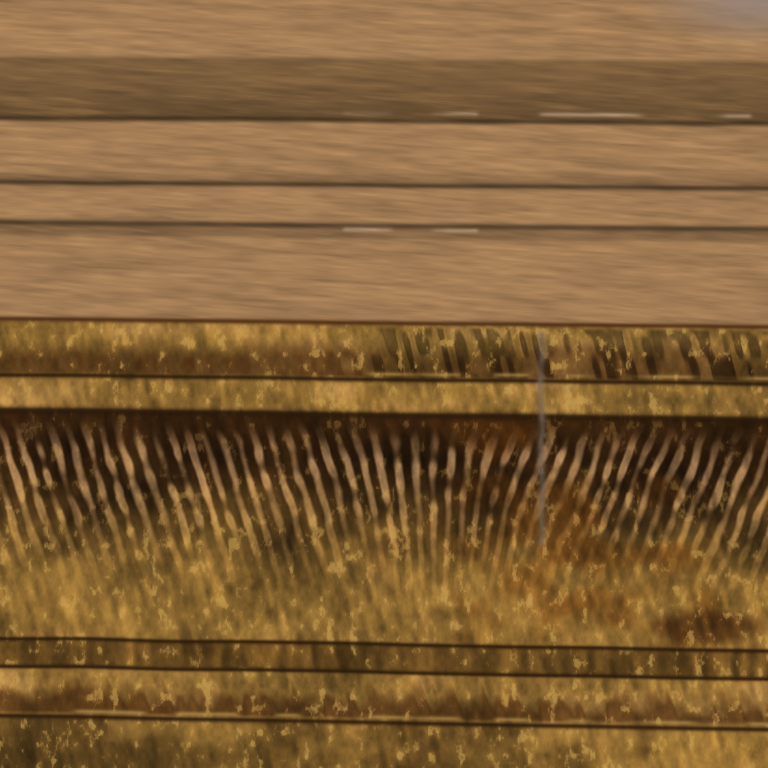
This texture is drawn by a WebGL 1 fragment shader. Its source:

```glsl
precision highp float;
// Weathered wooden moulding above a carved, gilded and ribbed frieze.
uniform vec2 u_resolution;

#define WOOD vec3(0.635, 0.485, 0.330)
#define WOOD_SHADE vec3(0.430, 0.325, 0.205)
#define GOLD vec3(0.590, 0.440, 0.205)
#define GOLD_LIGHT vec3(0.760, 0.610, 0.320)
#define UMBER vec3(0.215, 0.130, 0.055)
#define BRONZE vec3(0.400, 0.285, 0.125)
#define RIB_COUNT 46.0
#define RIB_SLANT 0.30
#define GRAIN 0.13
#define EDGE 0.004

float hash(vec2 p) {
  p = fract(p * vec2(0.1031, 0.1137));
  p += dot(p, p.yx + 33.33);
  return fract((p.x + p.y) * p.x * 17.0);
}

float noise(vec2 p) {
  vec2 i = floor(p), f = fract(p);
  f = f * f * (3.0 - 2.0 * f);
  return mix(mix(hash(i), hash(i + vec2(1, 0)), f.x),
             mix(hash(i + vec2(0, 1)), hash(i + vec2(1, 1)), f.x), f.y);
}

float fbm(vec2 p) {
  float sum = 0.0, amp = 0.53;
  for (int i = 0; i < 4; i++) {
    sum += amp * noise(p);
    p = p * 2.03 + 17.1;
    amp *= 0.5;
  }
  return sum;
}

// Soft-edged step and band along the depth axis.
float past(float d, float at) { return smoothstep(at - EDGE, at + EDGE, d); }
float band(float d, float a, float b) { return past(d, a) - past(d, b); }
float groove(float d, float at, float width) {
  float q = (d - at) / width;
  return exp(-q * q);
}

vec3 planks(vec2 p, float d) {
  float grain = fbm(vec2(p.x * 14.0 - d * 25.0, d * 150.0 - p.x * 7.0));
  float fiber = noise(vec2(p.x * 38.0, d * 260.0 - p.x * 14.0));
  vec3 col = WOOD * (0.97 + 0.05 * fbm(p * 5.0));
  // Recessed band, darker toward its lower edge
  float recess = band(d, 0.074, 0.156);
  col = mix(col, WOOD_SHADE, recess * (0.74 + 0.26 * smoothstep(0.09, 0.145, d)));
  col = mix(col, WOOD_SHADE * 1.13, recess * 0.6 * smoothstep(0.5, 0.75, grain));
  // Shadows and creases between boards
  col *= 1.0 - 0.30 * groove(d, 0.153, 0.004);
  col *= 1.0 - 0.42 * groove(d, 0.237, 0.0035);
  col *= 1.0 - 0.14 * groove(d, 0.232, 0.010);
  col *= 1.0 - 0.40 * groove(d, 0.289, 0.004);
  col *= 1.0 - 0.17 * band(d, 0.289, 0.306);
  // Worn pale chips on the recess lip and the crease
  float chips = smoothstep(0.45, 0.75, noise(vec2(p.x * 28.0, 4.0)));
  col += 0.20 * chips * groove(d, 0.144, 0.003) * smoothstep(0.3, 0.8, p.x);
  col += 0.16 * chips * groove(d, 0.294, 0.003) * band(p.x, 0.35, 0.64);
  col *= 1.0 + GRAIN * (2.2 * (grain - 0.5) + 0.8 * (fiber - 0.5));
  // Cool light in the upper right corner
  float corner = smoothstep(0.16, 0.0, length((p - vec2(1.0, 0.0)) * vec2(0.8, 2.2)));
  return mix(col, vec3(0.58, 0.52, 0.49), corner * 0.8);
}

// Slanted carved ribs, broken into short beads; the slant reverses at right.
float ribs(vec2 p, float d) {
  float lean = mix(RIB_SLANT, -0.38, smoothstep(0.42, 0.72, p.x));
  float warp = 0.017 * (fbm(p * vec2(13.0, 11.0)) - 0.5);
  float u = (p.x - lean * (d - 0.62) + warp) * RIB_COUNT;
  float ridge = 0.5 + 0.5 * cos(6.2832 * u);
  float beads = noise(vec2(floor(u + 0.5) * 3.7, d * 58.0));
  return ridge * (0.4 + 0.9 * beads);
}

vec3 gilding(vec2 p, float d) {
  float blotch = fbm(p * vec2(11.0, 17.0) + 5.0);
  float speck = fbm(p * vec2(100.0, 65.0));
  float tick = noise(vec2(p.x * 125.0 - d * 30.0, d * 34.0));
  float wear = 0.6 * (blotch - 0.5) + 0.5 * (speck - 0.5);
  // Upper gilded mouldings
  vec3 col = mix(GOLD, WOOD, 0.25 * smoothstep(0.45, 0.7, blotch));
  float soot = smoothstep(0.435, 0.466, d + 0.035 * (blotch - 0.5)) * (1.0 - past(d, 0.485));
  col = mix(col, UMBER * 1.25, soot * (0.68 + 0.5 * (tick - 0.5)));
  col *= 1.0 - 0.42 * band(d, 0.42, 0.485) * smoothstep(0.35, 0.7, tick) * smoothstep(0.4, 0.55, p.x);
  // Frieze: dark under the lip, brightening downward
  float frieze = band(d, 0.533, 0.831);
  float rise = smoothstep(0.57, 0.76, d + 0.09 * (blotch - 0.5));
  vec3 ground = mix(UMBER, GOLD * 0.94, rise);
  float carving = ribs(p, d);
  float carved = smoothstep(0.54, 0.595, d) * (1.0 - smoothstep(0.66, 0.81, d));
  vec3 ribbed = mix(ground * 0.72, mix(WOOD, GOLD, rise) * 1.03, smoothstep(0.2, 0.95, carving));
  ground = mix(ground, ribbed, carved * 0.9);
  float rust = smoothstep(0.52, 0.72, fbm(p * vec2(8.0, 13.0) + 31.0));
  ground = mix(ground, vec3(0.40, 0.22, 0.06), rust * 0.5 * smoothstep(0.4, 0.75, p.x));
  ground = mix(ground, UMBER * 1.5, 0.8 * smoothstep(0.07, 0.03, length((p - vec2(0.92, 0.817)) * vec2(0.75, 2.4))));
  col = mix(col, ground, frieze);
  // Narrow notched strip
  vec3 strip = BRONZE * (0.8 + 0.45 * noise(vec2(p.x * 95.0, 8.0)));
  col = mix(col, strip, band(d, 0.831, 0.867));
  // Lower fringe and base
  float fringe = smoothstep(0.887, 0.914, d + 0.03 * (tick - 0.5)) * (1.0 - past(d, 0.927));
  col = mix(col, UMBER * 1.3, fringe * 0.78);
  vec3 base = mix(BRONZE, GOLD, 0.35 + 0.5 * smoothstep(0.4, 0.65, blotch));
  col = mix(col, base * (0.82 + 0.18 * p.x), past(d, 0.932));
  // Chipped gold leaf and bright flecks
  col *= 1.0 + wear + 0.30 * (tick - 0.5);
  float fleck = smoothstep(0.60, 0.80, speck) * (1.0 - 0.6 * frieze * (1.0 - rise));
  col = mix(col, GOLD_LIGHT, fleck * 0.6);
  // Dark grooves, with a worn highlight on two lips
  float worn = smoothstep(0.35, 0.7, noise(vec2(p.x * 24.0, 19.0)));
  col = mix(col, GOLD_LIGHT, worn * 0.55 * (groove(d, 0.481, 0.003) * past(p.x, 0.45) + groove(d, 0.925, 0.003)));
  float cut = groove(d, 0.488, 0.0035) + groove(d, 0.534, 0.005);
  cut += groove(d, 0.831, 0.003) + groove(d, 0.867, 0.003) + groove(d, 0.932, 0.0035);
  col = mix(col, UMBER * 0.75, min(cut, 1.0) * 0.85);
  // Pale vertical seam
  float seam = groove(p.x, 0.705 + 0.004 * (noise(vec2(d * 40.0, 2.0)) - 0.5), 0.005);
  seam *= band(d, 0.425, 0.70) * (0.3 + 0.6 * speck);
  return mix(col, vec3(0.45, 0.39, 0.34), seam);
}

void main() {
  vec2 p = gl_FragCoord.xy / u_resolution;
  p.y = 1.0 - p.y;
  // Depth follows the slight downward tilt of the mouldings
  float d = p.y - p.x * (0.005 + 0.014 * p.y);
  d += 0.002 * (noise(vec2(p.x * 9.0, d * 6.0)) - 0.5);
  vec3 col = mix(planks(p, d), gilding(p, d), past(d, 0.416));
  col = mix(col, vec3(0.27, 0.15, 0.06), 0.8 * groove(d, 0.415, 0.0035));
  gl_FragColor = vec4(clamp(col, 0.0, 1.0), 1.0);
}
```
